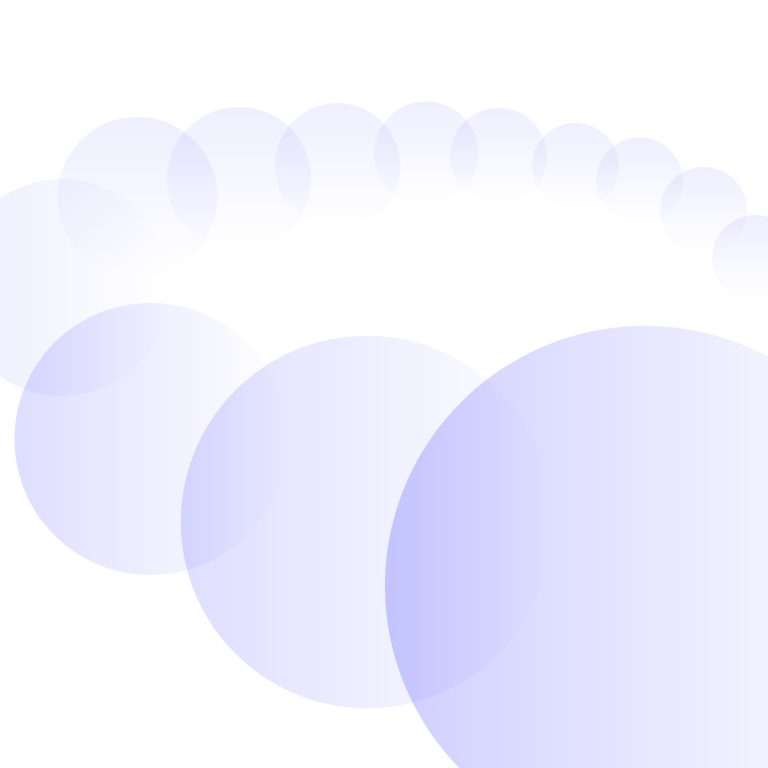
A three.js fragment shader for this background:

```glsl
varying vec2 vUv;

const vec3 PAPER = vec3(1.0);
const vec3 INK = vec3(0.0, 0.0, 1.0);

// Discs are stored as center x, center y, radius
const int LARGE_COUNT = 4;
const vec3 LARGE_DISCS[LARGE_COUNT] = vec3[LARGE_COUNT](
  vec3(0.081, 0.6257, 0.1413),
  vec3(0.196, 0.4284, 0.1771),
  vec3(0.478, 0.3203, 0.2425),
  vec3(0.840, 0.2370, 0.3387)
);
const float LARGE_OPACITY[LARGE_COUNT] = float[LARGE_COUNT](0.07, 0.13, 0.13, 0.19);

const int SMALL_COUNT = 9;
const vec3 SMALL_DISCS[SMALL_COUNT] = vec3[SMALL_COUNT](
  vec3(0.1790, 0.7435, 0.1042),
  vec3(0.3112, 0.7669, 0.0938),
  vec3(0.4395, 0.7839, 0.0817),
  vec3(0.5547, 0.8001, 0.0677),
  vec3(0.6491, 0.7962, 0.0632),
  vec3(0.7493, 0.7832, 0.0566),
  vec3(0.8327, 0.7643, 0.0566),
  vec3(0.9160, 0.7259, 0.0566),
  vec3(0.9837, 0.6634, 0.0566)
);
const float SMALL_OPACITY = 0.064;

// Directions in which the discs fade to clear
const vec2 FADE_RIGHT = vec2(1.0, 0.0);
const vec2 FADE_DOWN = vec2(0.0, -1.0);

// Alpha of a smooth-edged disc with a linear fade across its diameter
float fadedDisc(vec2 p, vec3 disc, vec2 fadeDirection, float edge) {
  vec2 offset = p - disc.xy;
  float signedDistance = length(offset) - disc.z;
  float coverage = 1.0 - smoothstep(-edge, edge, signedDistance);
  float fade = 0.5 - 0.5 * dot(offset, fadeDirection) / disc.z;
  return coverage * clamp(fade, 0.0, 1.0);
}

void main() {
  float edge = 0.75 * max(fwidth(vUv.x), fwidth(vUv.y));
  vec3 color = PAPER;

  // Arc of small discs
  for (int i = 0; i < SMALL_COUNT; i++) {
    float alpha = fadedDisc(vUv, SMALL_DISCS[i], FADE_DOWN, edge);
    color = mix(color, INK, alpha * SMALL_OPACITY);
  }

  // Large discs growing toward the lower right
  for (int i = 0; i < LARGE_COUNT; i++) {
    float alpha = fadedDisc(vUv, LARGE_DISCS[i], FADE_RIGHT, edge);
    color = mix(color, INK, alpha * LARGE_OPACITY[i]);
  }

  gl_FragColor = vec4(color, 1.0);
}
```
